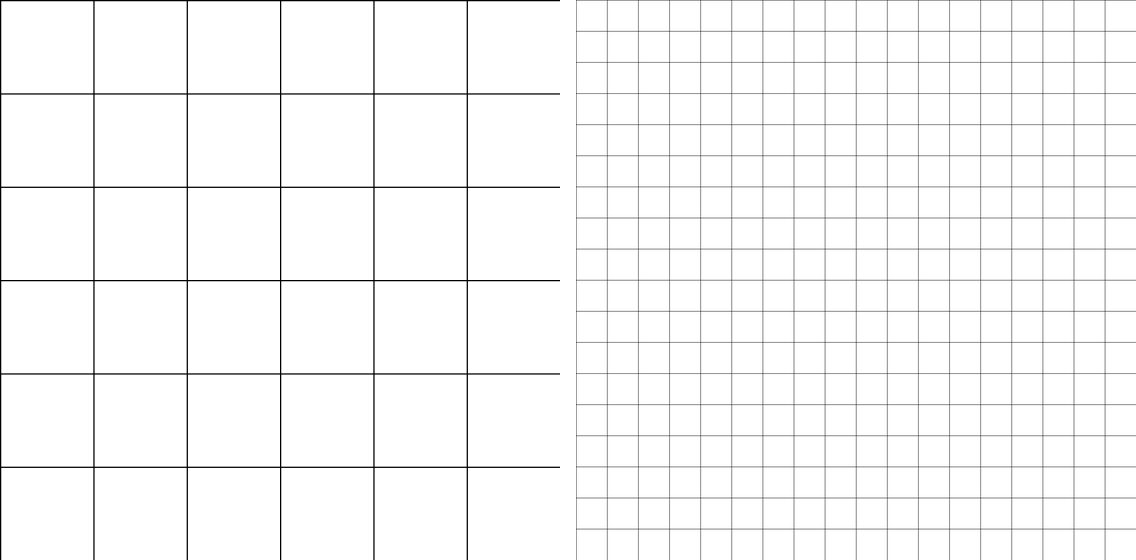
Left, the tile; right, the same tile 3 across and 3 down.
This pattern is drawn by a Shadertoy shader. Its source:

```glsl
// Plain square grid: thin black rules on white, six cells across and six down.
// Each rule starts at the left or top side of its cell; its exact overlap with
// the pixel gives smooth edges, and whole cells make the canvas tile.

const float CELLS = 6.0;
const float LINE_WIDTH = 0.0135; // as a share of one cell
const vec3 PAPER = vec3(1.0);
const vec3 INK = vec3(0.0);

// Signed distance on each axis to the nearest repeat of a rule centre
vec2 repeatOffset(vec2 p, float centre) {
    return fract(p - centre + 0.5) - 0.5;
}

// Share of a pixel of the given size covered by a rule, on each axis
vec2 ruleCoverage(vec2 offset, float width, vec2 pixel) {
    vec2 halfWidth = vec2(0.5 * width);
    vec2 low = max(offset - 0.5 * pixel, -halfWidth);
    vec2 high = min(offset + 0.5 * pixel, halfWidth);
    return clamp((high - low) / pixel, 0.0, 1.0);
}

// Union of the vertical and horizontal rules
float gridMask(vec2 p, float width, vec2 pixel) {
    vec2 cover = ruleCoverage(repeatOffset(p, 0.5 * width), width, pixel);
    return 1.0 - (1.0 - cover.x) * (1.0 - cover.y);
}

void mainImage(out vec4 fragColor, in vec2 fragCoord) {
    // Cell coordinates, measured from the top left corner
    vec2 uv = fragCoord / iResolution.xy;
    vec2 p = vec2(uv.x, 1.0 - uv.y) * CELLS;
    vec2 pixel = CELLS / iResolution.xy;

    float ink = gridMask(p, LINE_WIDTH, pixel);
    fragColor = vec4(mix(PAPER, INK, ink), 1.0);
}
```
